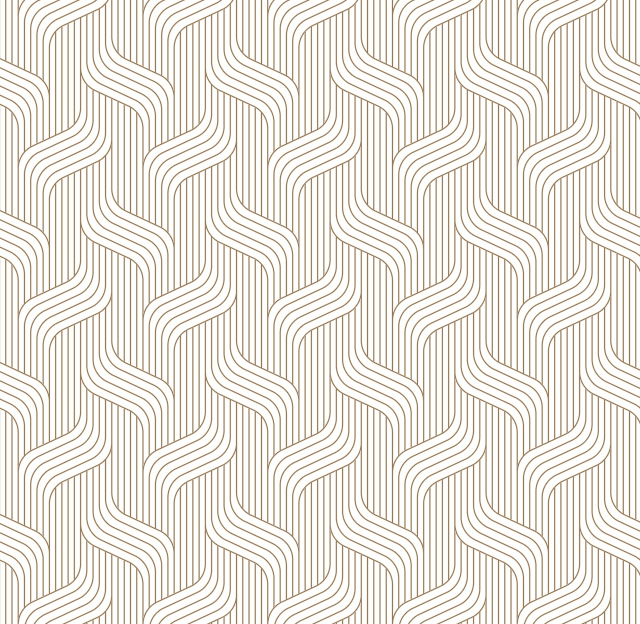
Write a WebGL 2 fragment shader that draws this pattern.

```glsl
#version 300 es
precision highp float;
// Woven line pattern: evenly spaced vertical lines crossed by S-shaped bands
// of six strands, leaning alternately right and left. Each strand is a signed
// distance to a straight slope joined by arcs to two vertical ends.

#define REPEATS 5.13              // pattern columns across the canvas
#define LINES 20.0                // lines in one column
#define ROW 24.36                 // row height, in line gaps
#define ORIGIN vec2(10.42, 2.3)   // centre of the first right-leaning band
#define LEFT_SHIFT vec2(10.0, 11.4) // from right-leaning to left-leaning band
#define STRANDS 6
#define LEAN 0.436                // slope angle of the bands, radians
#define BEND 4.0                  // radius of the bends
#define DROP 1.0                  // vertical step between strands
#define HALF_WIDTH 0.09           // half the line thickness
#define INK vec3(0.56, 0.44, 0.30)
#define PAPER vec3(0.995, 1.0, 0.993)

uniform vec2 u_resolution;
out vec4 outColor;

const float REACH = 5.0;          // half the sideways travel of a strand

// Height at which the bend becomes vertical
float bendHeight() {
  return (BEND + (REACH - BEND) * sin(LEAN)) / cos(LEAN);
}

// Signed distance to one strand, positive on its right side
float strand(vec2 p) {
  vec2 along = vec2(cos(LEAN), sin(LEAN));
  float side = dot(p, along) < 0.0 ? -1.0 : 1.0;
  p *= side;                      // both halves are point symmetric
  vec2 q = p - vec2(REACH - BEND, bendHeight());
  float d = length(q) - BEND;
  if (q.y > 0.0) d = p.x - REACH;
  else if (dot(q, along) < 0.0) d = dot(p, vec2(along.y, -along.x));
  return side * d;
}

// Position relative to the nearest repeat
vec2 cell(vec2 p) {
  vec2 size = vec2(LINES, ROW);
  return p - size * floor(p / size + 0.5);
}

// Lay a band over the lines whose distance is given in base
float layBand(vec2 p, float base) {
  // Beyond its bends the band merges with the vertical lines
  if (abs(p.x * DROP + p.y) > REACH * DROP + bendHeight()) return base;
  float nearest = 1e3, first = 0.0, last = 0.0;
  for (int i = 0; i < STRANDS; i++) {
    float k = float(i) - 0.5 * float(STRANDS - 1);
    last = strand(p - k * vec2(1.0, -DROP));
    if (i == 0) first = last;
    nearest = min(nearest, abs(last));
  }
  bool inside = first > 0.0 && last < 0.0;
  return inside ? nearest : min(base, nearest);
}

void main() {
  float scale = REPEATS * LINES / u_resolution.x; // line gaps per pixel
  vec2 p = gl_FragCoord.xy * scale - ORIGIN;

  // Vertical lines, then the two sets of bands
  float d = abs(fract(p.x) - 0.5);
  d = layBand(cell(p), d);
  d = layBand(cell(p - LEFT_SHIFT) * vec2(-1.0, 1.0), d);

  float soft = 0.75 * scale;
  float line = 1.0 - smoothstep(HALF_WIDTH - soft, HALF_WIDTH + soft, d);
  outColor = vec4(mix(PAPER, INK, line), 1.0);
}
```
